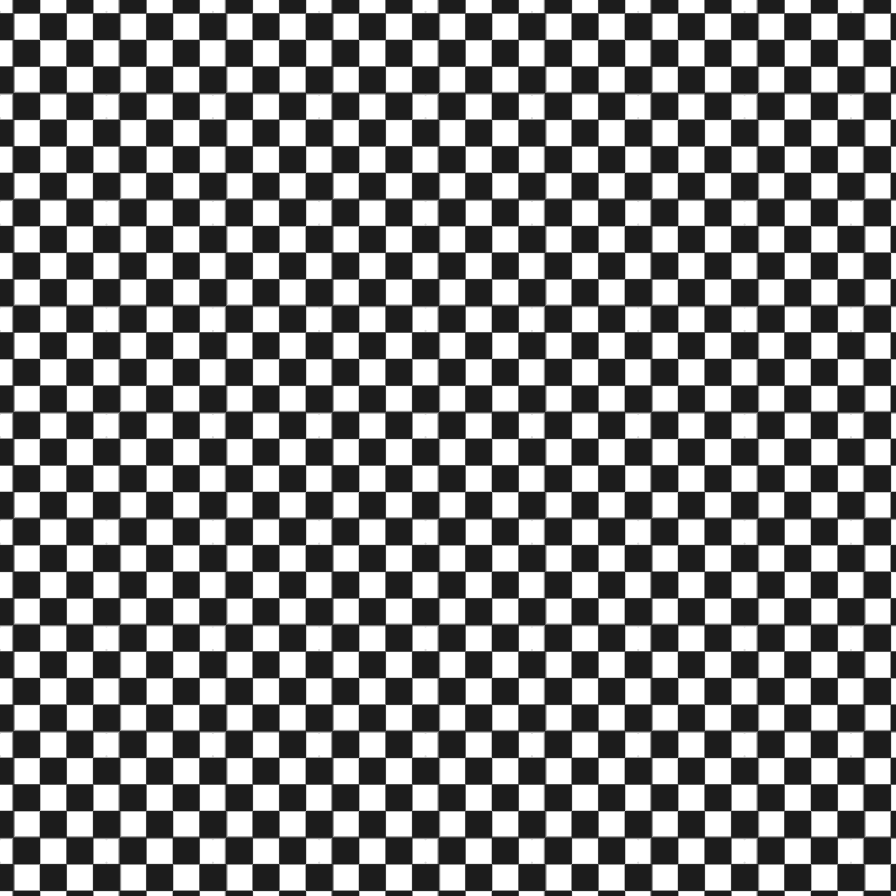
Give the GLSL for this pattern, as a three.js fragment shader.

```glsl
// Black and white checkerboard, about 33.7 squares across and down, cropped at the edges.
// A signed distance to the nearest square edge gives soft borders; every fourth
// grid line carries a thin grey seam on its white side, with faint specks beside it.
varying vec2 vUv;

// Positive inside white squares, negative inside black ones, in square widths.
float checkerDistance(vec2 p) {
  vec2 cell = floor(p);
  vec2 toEdge = 0.5 - abs(fract(p) - 0.5);
  float side = 1.0 - 2.0 * mod(cell.x + cell.y, 2.0);
  return side * min(toEdge.x, toEdge.y);
}

// Distance to the nearest of the lines repeated every four squares.
float seamDistance(vec2 p) {
  vec2 d = abs(mod(p - vec2(0.0, 3.0) + 2.0, 4.0) - 2.0);
  return min(d.x, d.y);
}

// Tiny marks at the upper and lower middle of one white square in each 4 by 4 block.
float specks(vec2 p) {
  vec2 q = mod(p, 4.0) - 3.5;
  float d = length(vec2(q.x, abs(q.y) - 0.44));
  return 1.0 - smoothstep(0.02, 0.06, d);
}

void main() {
  // Grid coordinates, counted rightward and downward from the first full square
  vec2 p = vec2(vUv.x, 1.0 - vUv.y) * 33.7 - 0.505;

  vec3 ink = vec3(0.11);
  vec3 paper = vec3(1.0);

  // Marks on the white squares
  float seam = 1.0 - smoothstep(0.03, 0.08, seamDistance(p));
  paper = mix(paper, vec3(0.6), seam);
  paper = mix(paper, vec3(0.78), 0.6 * specks(p) * (1.0 - seam));

  // Squares, with the black spreading slightly into the white
  float white = smoothstep(-0.02, 0.04, checkerDistance(p));
  gl_FragColor = vec4(mix(ink, paper, white), 1.0);
}
```
